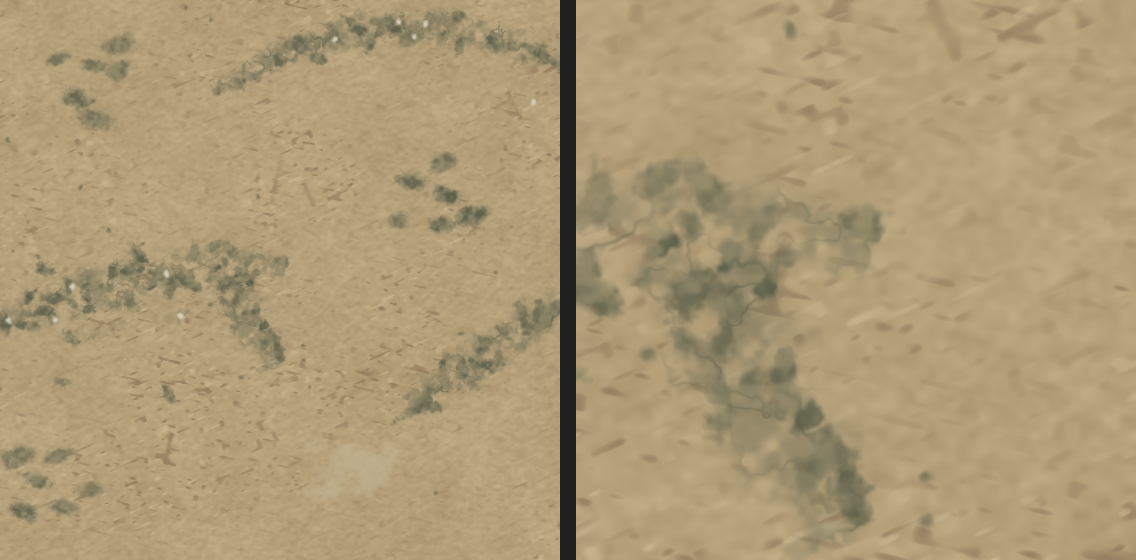
Left, the full canvas; right, a detail of the centre.
A WebGL 2 fragment shader for this texture:

```glsl
#version 300 es
precision highp float;
// Dry sandy grassland seen from above, with scrub bands, small groves and a bare patch.
uniform vec2 u_resolution;
out vec4 fragColor;

const vec3 SAND_DARK = vec3(0.660, 0.580, 0.432);
const vec3 SAND_LIGHT = vec3(0.745, 0.665, 0.512);
const vec3 FLECK_BROWN = vec3(0.54, 0.45, 0.34);
const vec3 STRAW = vec3(0.81, 0.74, 0.59);
const vec3 HAZE_GREEN = vec3(0.50, 0.48, 0.375);
const vec3 LEAF_LIGHT = vec3(0.50, 0.485, 0.38);
const vec3 LEAF_DARK = vec3(0.33, 0.35, 0.275);
const vec3 BARE = vec3(0.755, 0.695, 0.565);
const vec3 STONE = vec3(0.88, 0.85, 0.77);
const float GRAIN_ANGLE = 0.42;
const float CROSS_ANGLE = -0.22;
const float CROWN_CELLS = 42.0;
const float GROVE_RADIUS = 0.085;
const int GROVE_CROWNS = 6;
const vec2 BARE_CENTER = vec2(0.63, 0.17);
const vec2 BARE_SIZE = vec2(0.088, 0.052);

// Scrub bands: start and end, then half width, bend and strength.
const int BAND_COUNT = 5;
const vec4 BANDS[BAND_COUNT] = vec4[](
  vec4(0.39, 0.84, 1.02, 0.88), vec4(-0.03, 0.41, 0.51, 0.53),
  vec4(0.39, 0.52, 0.49, 0.35), vec4(0.71, 0.24, 1.03, 0.47),
  vec4(0.12, 0.40, 0.34, 0.44));
const vec3 BAND_SHAPE[BAND_COUNT] = vec3[](
  vec3(0.032, 0.095, 1.0), vec3(0.044, 0.025, 0.9),
  vec3(0.042, 0.0, 0.85), vec3(0.036, 0.012, 1.0), vec3(0.012, 0.0, 0.5));
const int GROVE_COUNT = 3;
const vec2 GROVES[GROVE_COUNT] = vec2[](
  vec2(0.77, 0.65), vec2(0.16, 0.86), vec2(0.09, 0.13));

float hash(vec2 p) {
  vec3 q = fract((p.xyx + 17.0) * 0.1031);
  q += dot(q, q.yzx + 33.33);
  return fract((q.x + q.y) * q.z);
}
vec2 hash2(vec2 p) { return vec2(hash(p), hash(p + vec2(61.0, 113.0))); }

float noise(vec2 p) {
  vec2 i = floor(p), f = fract(p);
  f = f * f * (3.0 - 2.0 * f);
  return mix(mix(hash(i), hash(i + vec2(1, 0)), f.x),
             mix(hash(i + vec2(0, 1)), hash(i + vec2(1, 1)), f.x), f.y);
}
float fbm(vec2 p) {
  return 0.5 * noise(p) + 0.3 * noise(p * 2.1 + 7.0) + 0.2 * noise(p * 4.3 + 19.0);
}
vec2 rotate(vec2 p, float a) {
  float c = cos(a), s = sin(a);
  return vec2(c * p.x + s * p.y, c * p.y - s * p.x);
}

float bandDensity(vec2 p) {
  float density = 0.0;
  for (int i = 0; i < BAND_COUNT; i++) {
    vec2 axis = BANDS[i].zw - BANDS[i].xy, rel = p - BANDS[i].xy;
    float len = length(axis);
    vec2 dir = axis / len;
    float t = dot(rel, dir) / len, s = clamp(t, 0.0, 1.0), arch = 4.0 * s * (1.0 - s);
    float across = dot(rel, vec2(-dir.y, dir.x)) - BAND_SHAPE[i].y * arch;
    float width = BAND_SHAPE[i].x * (0.3 + 0.7 * sqrt(arch));
    float d = length(vec2((t - s) * len, across));
    density = max(density, BAND_SHAPE[i].z * (1.0 - smoothstep(0.3 * width, 1.3 * width, d)));
  }
  return density;
}

// Soft elliptical crown with a ragged rim.
float crown(vec2 offset, vec2 size, float angle, float ragged) {
  float d = length(rotate(offset, angle) / size) + (ragged - 0.5) * 1.5;
  return 1.0 - smoothstep(0.4, 1.25, d);
}

float bandCrowns(vec2 p, float ragged) {
  vec2 cell = floor(p * CROWN_CELLS);
  float cover = 0.0;
  for (int y = -1; y <= 1; y++) for (int x = -1; x <= 1; x++) {
    vec2 id = cell + vec2(x, y), rnd = hash2(id), look = hash2(id + 201.0);
    vec2 center = (id + 0.15 + 0.7 * rnd) / CROWN_CELLS;
    if (hash(id + 307.0) > 0.002 + 0.65 * bandDensity(center)) continue;
    vec2 size = vec2(0.018, 0.011) * (0.6 + 0.6 * look.x);
    cover = max(cover, crown(p - center, size, look.y * 3.14, ragged) * (0.35 + 0.55 * rnd.y));
  }
  return cover;
}

float groveCrowns(vec2 p, float ragged) {
  float cover = 0.0;
  for (int g = 0; g < GROVE_COUNT; g++) for (int i = 0; i < GROVE_CROWNS; i++) {
    vec2 rnd = hash2(vec2(i, g * 11)), look = hash2(vec2(i + 40, g * 7));
    float a = 2.4 * float(i) + 1.3 * float(g) + 0.5 * rnd.x;
    float r = GROVE_RADIUS * sqrt((float(i) + 0.5) / float(GROVE_CROWNS));
    vec2 offset = p - GROVES[g] - r * vec2(cos(a), sin(a));
    vec2 size = vec2(0.029, 0.0175) * (0.75 + 0.4 * look.x);
    float rim = mix(0.5, ragged, 0.65);
    cover = max(cover, crown(offset, size, (look.y - 0.5) * 0.9, rim) * (0.5 + 0.4 * rnd.y));
  }
  return cover;
}

// One small dot per chosen cell.
float speck(vec2 q, float seed, float chance, float radius) {
  vec2 id = floor(q), center = 0.3 + 0.4 * hash2(id + seed);
  return step(hash(id + seed + 83.0), chance)
       * (1.0 - smoothstep(0.2 * radius, 1.5 * radius, length(fract(q) - center)));
}

void main() {
  vec2 p = gl_FragCoord.xy / u_resolution.y;
  vec2 along = rotate(p, GRAIN_ANGLE), cross_ = rotate(p, CROSS_ANGLE);

  // Sand with fine grain in two slants
  float grain = 0.38 * noise(along * vec2(80, 170)) + 0.32 * noise(cross_ * vec2(85, 180) + 60.0)
              + 0.30 * noise(p * 165.0 + 31.0);
  float tone = 0.56 + 0.75 * (fbm(p * 9.0) - 0.5) + 1.15 * (grain - 0.5);
  vec3 color = mix(SAND_DARK, SAND_LIGHT, tone);
  float patches = smoothstep(0.35, 0.65, fbm(p * 7.0 + 40.0));
  float fleck = max(noise(along * vec2(65, 140) + 90.0), noise(cross_ * vec2(60, 150) + 230.0));
  color = mix(color, FLECK_BROWN, smoothstep(0.76, 1.0, fleck) * (0.2 + 0.5 * patches));
  float straw = smoothstep(0.76, 1.0, noise(along * vec2(60, 165) + 300.0));
  color = mix(color, STRAW, straw * (0.15 + 0.45 * patches));

  // Bare pale patch
  float bare = length((p - BARE_CENTER) / BARE_SIZE) + 2.2 * (fbm(p * 24.0) - 0.5);
  color = mix(color, BARE, 0.75 * (1.0 - smoothstep(0.35, 1.2, bare)));

  // Scrub haze and twigs
  vec2 wobble = vec2(fbm(p * 50.0), fbm(p * 50.0 + 70.0)) - 0.5;
  vec2 warped = p + 0.035 * wobble;
  float density = bandDensity(warped);
  float haze = density * smoothstep(0.35, 0.68, fbm(p * 42.0 + 5.0));
  float ridge = 1.0 - abs(2.0 * noise(warped * vec2(42, 58) + 150.0) - 1.0);
  float twig = density * smoothstep(0.72, 1.0, ridge) * noise(p * 60.0 + 77.0);
  color = mix(color, HAZE_GREEN, 0.7 * haze);
  color = mix(color, LEAF_DARK, 0.6 * twig);

  // Crowns
  float ragged = fbm(p * 72.0 + 11.0);
  float cover = max(bandCrowns(p + 0.012 * wobble, ragged), groveCrowns(p, ragged));
  float shade = 0.6 * noise(p * 95.0 + 55.0) + 0.4 * noise(p * 170.0 + 8.0);
  color = mix(color, mix(LEAF_DARK, LEAF_LIGHT, smoothstep(0.25, 0.75, shade)), cover);

  // Dark tufts and pale stones
  vec2 rough = p + 0.010 * wobble;
  color = mix(color, LEAF_DARK, 0.5 * speck(rough * 38.0, 400.0, 0.012, 0.17));
  vec2 stoneCell = rough * 36.0;
  float stoneChance = 0.001 + 0.08 * bandDensity((floor(stoneCell) + 0.5) / 36.0);
  color = mix(color, STONE, 0.85 * speck(stoneCell, 500.0, stoneChance, 0.2));
  fragColor = vec4(color, 1.0);
}
```
